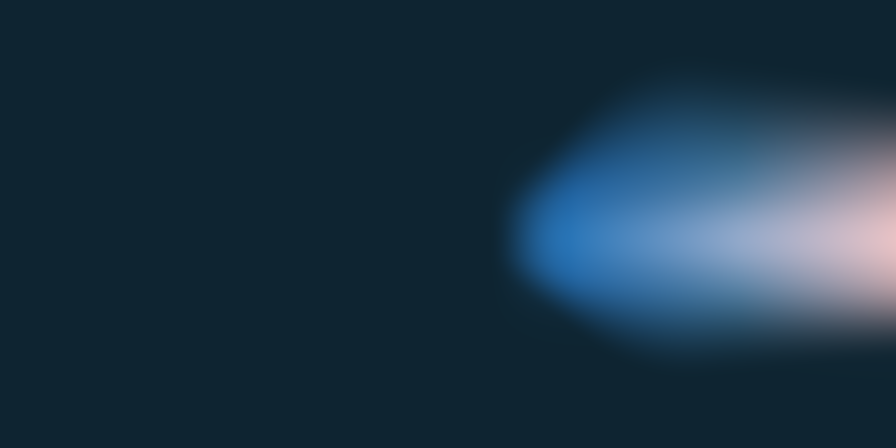
Write a Shadertoy shader that draws this background.

```glsl
float softMin(float a, float b, float k) {
    float h = max(k - abs(a - b), 0.0) / k;
    return min(a, b) - h * h * k * 0.25;
}

// Three colours spread along the beam, from its tip to the right edge
vec3 ramp(vec3 tip, vec3 middle, vec3 tail, float x) {
    vec3 c = mix(tip, middle, clamp((x - 1.27) / 0.38, 0.0, 1.0));
    return mix(c, tail, clamp((x - 1.65) / 0.35, 0.0, 1.0));
}

void mainImage(out vec4 fragColor, in vec2 fragCoord) {
    vec2 uv = fragCoord / iResolution.xy;
    vec2 p = uv * vec2(2.0, 1.0);
    float offset = p.y - 0.466;

    // Rounded diamond outline, shallower below the axis
    float reach = softMin(0.12 + max(p.x - 1.12, 0.0), 0.63 - 0.135 * p.x, 0.15);
    reach *= mix(0.75, 1.0, smoothstep(-0.06, 0.06, offset));
    float radius = abs(offset) / reach;

    // Wide body and bright core share a soft left tip
    float tipFade = smoothstep(1.09, 1.30, p.x);
    float body = tipFade * (1.0 - smoothstep(0.28, 1.0, radius));
    float coreWidth = mix(0.10, 0.125, smoothstep(1.3, 2.0, p.x));
    float core = tipFade * exp(-pow(offset / coreWidth, 2.0));

    vec3 bodyColor = ramp(vec3(0.11, 0.36, 0.60), vec3(0.22, 0.42, 0.56),
                          vec3(0.56, 0.50, 0.54), p.x);
    vec3 coreColor = ramp(vec3(0.16, 0.46, 0.72), vec3(0.57, 0.66, 0.79),
                          vec3(0.91, 0.76, 0.77), p.x);

    vec3 color = mix(vec3(0.055, 0.142, 0.192), bodyColor, body);
    color = mix(color, coreColor, core);
    fragColor = vec4(color, 1.0);
}
```
